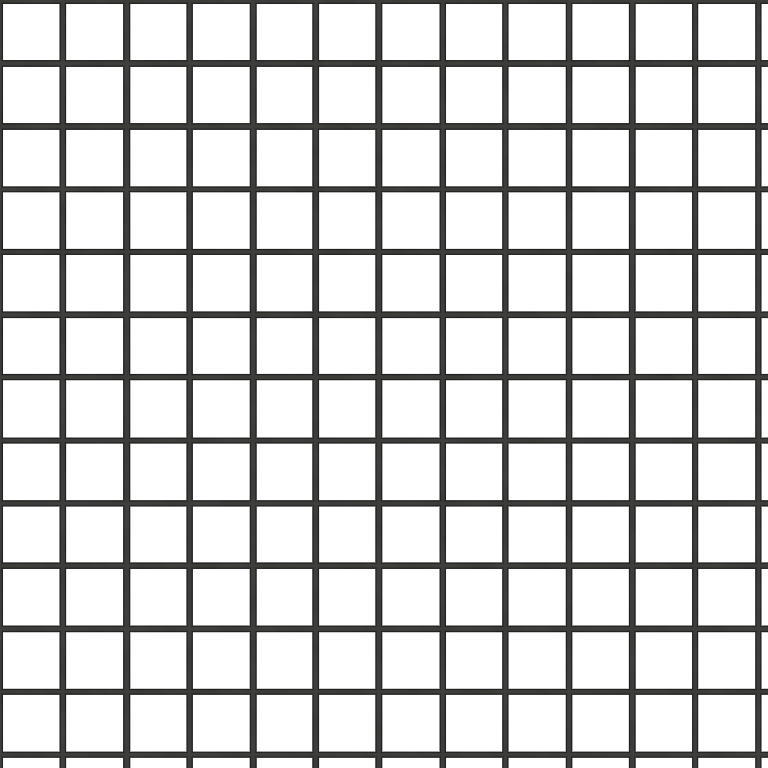
Reproduce this pattern procedurally as a three.js fragment shader.

```glsl
// Square wire grid of charcoal bars with darker rims on a white ground.
// Each axis finds its nearest bar; the deeper of the two depths is shaded,
// so rims follow the white openings and the bar cores merge at crossings.
varying vec2 vUv;

float hash(float n) {
  return fract(sin(n * 12.9898) * 4375.85);
}

// Depth inside the nearest bar: positive within it, negative in the openings.
float barDepth(float position, float pitch, float halfWidth, float seed) {
  float index = floor(position / pitch + 0.5);
  float center = index * pitch + (hash(index + seed) - 0.5) * 0.0011;
  float width = halfWidth + (hash(index + seed + 37.0) - 0.5) * 0.0007;
  return width - abs(position - center);
}

// Faint uneven tone running along the bars.
float wear(vec2 p) {
  return sin(p.x * 71.0 + 2.0 * sin(p.y * 43.0))
       + 0.6 * sin(p.y * 117.0 + 1.7 * sin(p.x * 89.0))
       + 0.4 * sin((p.x + p.y) * 263.0);
}

void main() {
  // Bars are counted from the left edge and from just below the top edge.
  float vertical = barDepth(vUv.x, 0.0823, 0.0044, 3.0);
  float horizontal = barDepth(0.9993 - vUv.y, 0.0818, 0.0042, 71.0);
  float depth = max(vertical, horizontal);

  // Dark rim fading into a slightly warm core.
  float core = smoothstep(0.0008, 0.0026, depth);
  vec3 bar = mix(vec3(0.13), vec3(0.24, 0.24, 0.23), core);
  bar += 0.006 * wear(vUv);

  // Smoothed edge against the white ground.
  float pixel = fwidth(vUv.x);
  float ink = smoothstep(-0.6 * pixel, 0.6 * pixel, depth);
  gl_FragColor = vec4(mix(vec3(1.0), bar, ink), 1.0);
}
```
